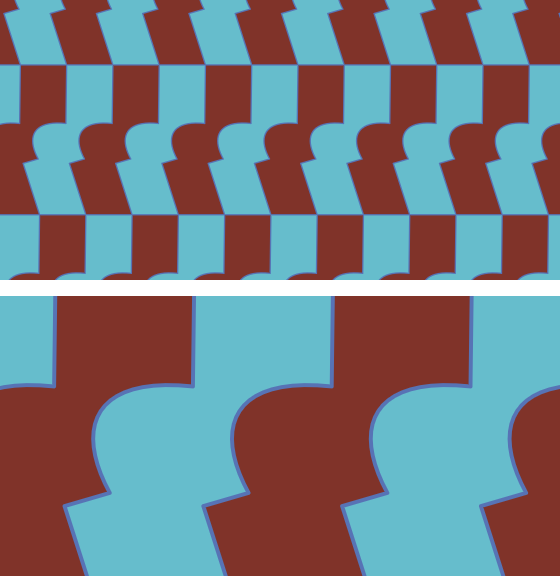
Top: the whole. Bottom: its middle third, enlarged.
This pattern is drawn by a Shadertoy shader. Its source:

```glsl
// Interlocking two-colour tiles in sheared rows, outlined with thin lines.
// One side profile (straight, bulge, notch, slant) repeats every tile width;
// counting how many profiles lie to the left of a point picks its colour.

const vec3 RED  = vec3(0.50, 0.20, 0.16);
const vec3 CYAN = vec3(0.40, 0.74, 0.80);
const vec3 LINE = vec3(0.34, 0.45, 0.71);

// Lengths are in tile widths
const float CANVAS_HEIGHT = 6.052;
const float ROW_HEIGHT = 3.239;
const float ROW_SHIFT = 0.415;
const vec2 ORIGIN = vec2(1.4405, 1.403);
const float HALF_LINE = 0.0142;
const int CURVE_STEPS = 20;

float segmentDistance(vec2 p, vec2 a, vec2 b) {
    vec2 pa = p - a, ba = b - a;
    return length(pa - ba * clamp(dot(pa, ba) / dot(ba, ba), 0.0, 1.0));
}

vec2 bezier(vec2 a, vec2 b, vec2 c, vec2 d, float t) {
    float s = 1.0 - t;
    return s * s * s * a + 3.0 * s * s * t * b + 3.0 * s * t * t * c + t * t * t * d;
}

// Adds an edge repeated at every unit in x: x = nearest distance, y = crossings
vec2 addEdge(vec2 field, vec2 p, vec2 a, vec2 b) {
    float middle = 0.5 * (a.x + b.x);
    vec2 nearest = vec2(fract(p.x - middle + 0.5) - 0.5 + middle, p.y);
    field.x = min(field.x, segmentDistance(nearest, a, b));
    if ((a.y > p.y) != (b.y > p.y)) {
        float crossing = mix(a.x, b.x, (p.y - a.y) / (b.y - a.y));
        field.y += floor(p.x - crossing);
    }
    return field;
}

// Side profile of the tiles, from the top of a row (y = 0) downward
vec2 profileField(vec2 p) {
    vec2 top = vec2(0.0), shoulder = vec2(-0.016, 1.266);
    vec2 pullTop = vec2(-0.731, 1.190), pullSide = vec2(-0.873, 1.560);
    vec2 neck = vec2(-0.615, 2.033), notch = vec2(-0.941, 2.128);
    vec2 foot = vec2(ROW_SHIFT - 1.0, ROW_HEIGHT);

    vec2 field = addEdge(vec2(1.0, 0.0), p, top, shoulder);
    vec2 from = shoulder;
    for (int i = 1; i <= CURVE_STEPS; i++) {
        float t = float(i) / float(CURVE_STEPS);
        vec2 to = bezier(shoulder, pullTop, pullSide, neck, t);
        field = addEdge(field, p, from, to);
        from = to;
    }
    field = addEdge(field, p, from, notch);
    return addEdge(field, p, notch, foot);
}

void mainImage(out vec4 fragColor, in vec2 fragCoord) {
    float pixel = CANVAS_HEIGHT / iResolution.y;
    vec2 p = vec2(fragCoord.x, iResolution.y - fragCoord.y) * pixel - ORIGIN;

    // Sheared rows, with y running down inside each
    float row = floor(p.y / ROW_HEIGHT);
    p -= row * vec2(ROW_SHIFT, ROW_HEIGHT);

    // Alternating fill
    vec2 field = profileField(p);
    vec3 color = mix(CYAN, RED, mod(field.y, 2.0));

    // Outlines along the profiles and between rows
    float edge = min(field.x, min(p.y, ROW_HEIGHT - p.y));
    float ink = clamp((HALF_LINE - edge) / pixel + 0.5, 0.0, 1.0);
    fragColor = vec4(mix(color, LINE, ink), 1.0);
}
```
